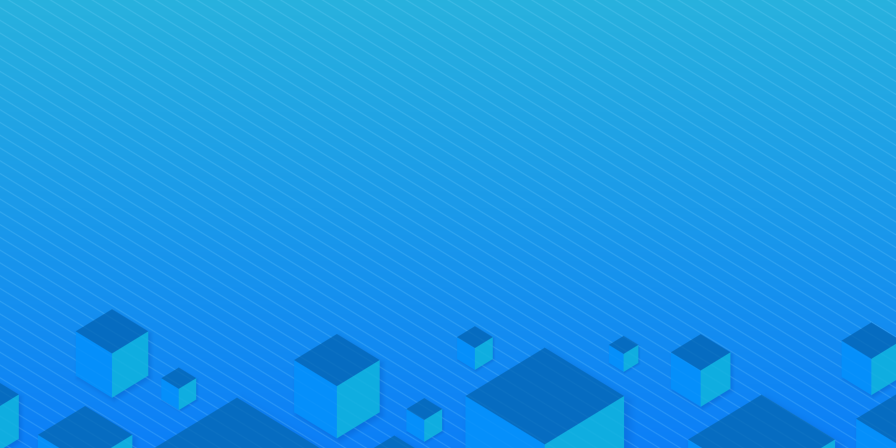
Reproduce this background procedurally as a WebGL 2 fragment shader.

```glsl
#version 300 es
precision highp float;

#define SLOPE 0.61
#define LINE_SLOPE 0.61
#define LINE_PERIOD 0.0285
#define LINE_WIDTH 0.0026
#define LINE_ALPHA 0.20
#define CUBE_LINE_ALPHA 0.04
#define SHADOW_SHIFT vec2(0.06, -0.07)
#define SHADOW_BLUR 0.13
#define SHADOW_ALPHA 0.35

uniform vec2 u_resolution;
out vec4 fragColor;

const vec3 SKY_TOP = vec3(0.155, 0.695, 0.868);
const vec3 SKY_BOTTOM = vec3(0.045, 0.495, 0.968);
const vec3 LINE_COLOR = vec3(0.55, 0.86, 1.0);
const vec3 FACE_TOP = vec3(0.025, 0.425, 0.755);
const vec3 FACE_LEFT = vec3(0.02, 0.56, 0.98);
const vec3 FACE_RIGHT = vec3(0.06, 0.68, 0.88);
const vec3 SHADOW_COLOR = vec3(0.02, 0.30, 0.70);

// Each cube: centre x, centre y, half width, in canvas heights
const int CUBE_COUNT = 15;
const vec3 CUBES[CUBE_COUNT] = vec3[](
    vec3(-0.039, 0.070, 0.081), vec3(0.250, 0.211, 0.081),
    vec3(0.399, 0.132, 0.039), vec3(0.190, -0.035, 0.1055),
    vec3(0.529, -0.148, 0.2135), vec3(0.880, -0.099, 0.104),
    vec3(0.752, 0.138, 0.0955), vec3(0.947, 0.0625, 0.040),
    vec3(1.060, 0.223, 0.040), vec3(1.216, 0.008, 0.177),
    vec3(1.392, 0.210, 0.033), vec3(1.564, 0.173, 0.0665),
    vec3(1.700, -0.081, 0.164), vec3(1.945, 0.199, 0.0665),
    vec3(2.018, 0.000, 0.107)
);

// Distance to the hexagonal outline of an isometric cube
float cubeOutline(vec2 p, float halfWidth) {
    p = abs(p);
    float slant = (p.y + SLOPE * (p.x - 2.0 * halfWidth)) / length(vec2(1.0, SLOPE));
    return max(p.x - halfWidth, slant);
}

// Coverage of the negative side of a distance
float fill(float d, float softness) {
    return 1.0 - smoothstep(-softness, softness, d);
}

vec3 cubeFaces(vec2 p, float pixel) {
    vec3 sides = mix(FACE_RIGHT, FACE_LEFT, fill(p.x, pixel));
    float topEdge = (SLOPE * abs(p.x) - p.y) / length(vec2(1.0, SLOPE));
    return mix(sides, FACE_TOP, fill(topEdge, pixel));
}

// Thin parallel diagonals, falling to the right
float stripes(vec2 p, float pixel) {
    float across = (p.y + LINE_SLOPE * p.x) / LINE_PERIOD;
    float toVertical = LINE_PERIOD / length(vec2(1.0, LINE_SLOPE));
    float d = abs(fract(across) - 0.5) * toVertical;
    return fill(d - 0.5 * LINE_WIDTH, 0.75 * pixel);
}

void main() {
    vec2 p = gl_FragCoord.xy / u_resolution.y;
    float pixel = 1.0 / u_resolution.y;

    // Vertical gradient
    vec3 color = mix(SKY_BOTTOM, SKY_TOP, p.y);
    float lineAlpha = LINE_ALPHA;

    // Cubes, each above its own soft shadow
    for (int i = 0; i < CUBE_COUNT; i++) {
        vec2 q = p - CUBES[i].xy;
        float size = CUBES[i].z;
        float shadow = fill(cubeOutline(q - SHADOW_SHIFT * size, size), SHADOW_BLUR * size);
        color = mix(color, SHADOW_COLOR, SHADOW_ALPHA * shadow);

        float body = fill(cubeOutline(q, size), 0.75 * pixel);
        color = mix(color, cubeFaces(q, 0.75 * pixel), body);
        lineAlpha = mix(lineAlpha, CUBE_LINE_ALPHA, body);
    }

    // Diagonal lines, fainter over the cubes
    color = mix(color, LINE_COLOR, lineAlpha * stripes(p, pixel));
    fragColor = vec4(color, 1.0);
}
```
